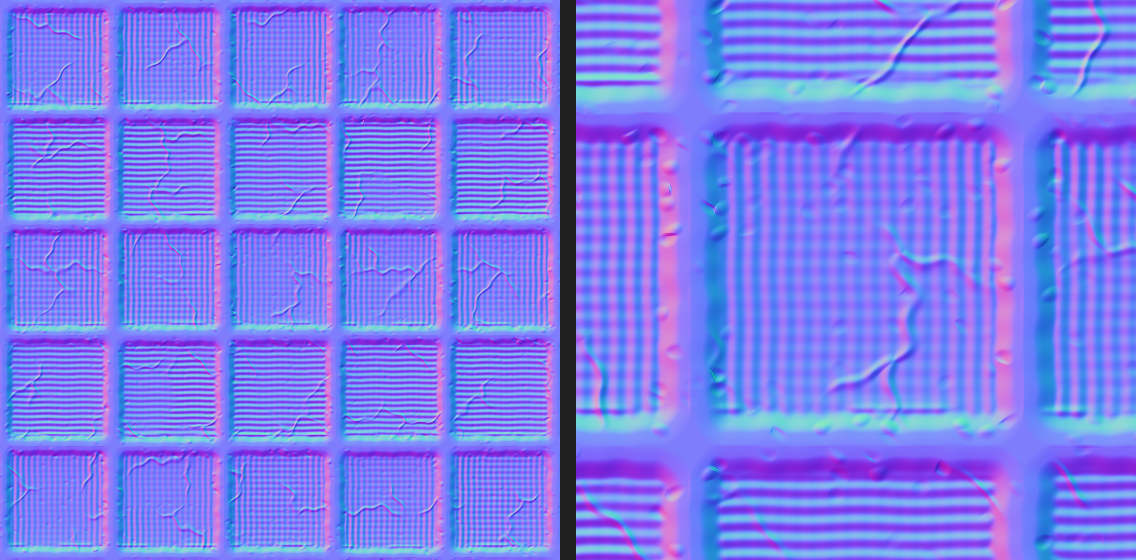
Left: the whole. Right: its middle third, enlarged.
Write a three.js fragment shader that draws this texture map.

```glsl
varying vec2 vUv;

#define TILES 5.0
#define PITCH 0.198
#define TILE_HALF 0.435
#define CORNER 0.05
#define BEVEL 0.032
#define TILE_HEIGHT 0.056
#define RIDGES 17.0
#define RIDGE_HEIGHT 0.0058
#define CRACK_SCALE 1.7
#define CRACK_DEPTH 0.011
#define CHIP_HEIGHT 0.013
#define STEP 0.005

const float TAU = 6.2831853;

float hash(vec2 p) {
  return fract(sin(dot(p, vec2(127.1, 311.7))) * 43758.545);
}

vec2 hash2(vec2 p) {
  return vec2(hash(p), hash(p + 19.7));
}

// Cellular noise: nearest distance, gap to the second nearest, cell value
vec3 cellular(vec2 p) {
  vec2 base = floor(p);
  float nearest = 8.0, second = 8.0, value = 0.0;
  for (int j = -1; j <= 1; j++) {
    for (int i = -1; i <= 1; i++) {
      vec2 id = base + vec2(float(i), float(j));
      float d = length(id + 0.1 + 0.8 * hash2(id) - p);
      if (d < nearest) {
        second = nearest;
        nearest = d;
        value = hash(id + 5.3);
      } else {
        second = min(second, d);
      }
    }
  }
  return vec3(nearest, second - nearest, value);
}

float roundedBox(vec2 p, float halfSize, float radius) {
  vec2 q = abs(p) - halfSize + radius;
  return length(max(q, 0.0)) + min(max(q.x, q.y), 0.0) - radius;
}

float bell(float x) {
  return exp(-x * x);
}

float heightAt(vec2 grid) {
  vec2 tile = floor(grid);
  vec2 seed = hash2(tile + 2.0);
  vec2 p = fract(grid) - 0.5 + (seed - 0.5) * 0.02;
  bool upright = mod(tile.y, 2.0) < 0.5;

  // Worn outline and domed face
  vec2 wobble = sin(p.yx * 23.0 + seed * 40.0) + 0.6 * sin(p.yx * 57.0 + seed.yx * 70.0);
  float edge = roundedBox(p + 0.004 * wobble, TILE_HALF, CORNER);
  float face = 1.0 - smoothstep(-BEVEL, BEVEL, edge);
  vec2 p2 = p * p;
  float height = TILE_HEIGHT - 0.55 * dot(p2, p2);

  // Broken plates, each with its own wear
  vec2 bend = 0.09 * sin(p.yx * 11.0 + seed * 30.0) + 0.025 * sin(p.yx * 37.0 + seed * 9.0);
  vec3 plate = cellular(p * CRACK_SCALE + bend + tile * 17.0 + seed * 5.0);
  float wear = mix(0.75, 0.5 + 0.5 * plate.z, smoothstep(0.0, 0.08, plate.y));

  // Ridges run upright or level on alternate rows
  float across = upright ? p.x : p.y;
  float along = upright ? p.y : p.x;
  float frequency = TAU * RIDGES / (2.0 * TILE_HALF);
  float rim = smoothstep(0.12, 0.4, abs(across));
  float strength = wear * (upright ? mix(0.55, 1.2, rim) : 1.25);
  float ridge = sin(across * frequency + seed.x * TAU + 0.25 * sin(along * 19.0 + seed.y * 9.0));
  float weave = sin(along * frequency + seed.y * TAU);
  float weaveAmount = upright ? mix(0.1, 0.4, hash(tile + 8.0)) * (1.0 - 0.6 * rim) : 0.08;
  float ridgeMask = 1.0 - smoothstep(-0.045, -0.005, edge);
  height += RIDGE_HEIGHT * ridgeMask * (strength * ridge + weaveAmount * weave);

  // Cracks fade in and out along the plate borders
  float fade = sin(p.x * 8.0 + seed.x * 25.0) + sin(p.y * 9.0 + seed.y * 25.0);
  float crack = bell(plate.y / 0.045) * smoothstep(-0.7, 0.6, fade);
  height -= CRACK_DEPTH * crack;

  // Broken groove above the lower lip
  float lip = smoothstep(-0.3, 0.5, sin(p.x * 10.0 + seed.x * 20.0));
  height -= 0.009 * lip * bell((p.y + 0.395) / 0.013);
  height *= face;

  // Chips and crumbs gather around the rim
  vec3 chip = cellular(grid * vec2(15.0, 19.0) + wobble * 0.15);
  float grain = step(0.72, chip.z) * (1.0 - smoothstep(0.05, 0.5, chip.x));
  float scatter = 0.7 * bell(edge / 0.04) + 0.22 * face * step(0.9, chip.z);
  height += CHIP_HEIGHT * grain * scatter * (chip.z > 0.86 ? 1.0 : -1.0);

  // Soft fillet into the joints
  return height + 0.012 * (1.0 - smoothstep(-0.02, 0.075, edge));
}

void main() {
  vec2 grid = (vUv - 0.5) / PITCH + 0.5 * TILES;
  vec2 e = vec2(STEP, 0.0);
  float slopeX = (heightAt(grid + e.xy) - heightAt(grid - e.xy)) / (2.0 * STEP);
  float slopeY = (heightAt(grid + e.yx) - heightAt(grid - e.yx)) / (2.0 * STEP);

  // Tangent-space normal with the green axis pointing down
  vec3 normal = normalize(vec3(-slopeX, slopeY, 1.0));
  gl_FragColor = vec4(normal * 0.5 + vec3(0.495, 0.49, 0.49), 1.0);
}
```
